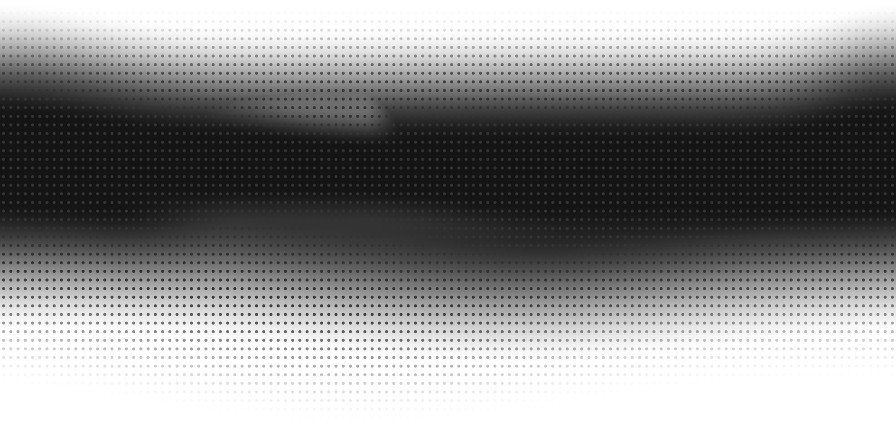
Write a Shadertoy shader that draws this background.

```glsl
// Soft black band across a white field, overlaid with a fading grid of small dots.
#define DOT_ROWS 52.0
#define DOT_COLUMNS 124.0
#define DOT_RADIUS 0.0034
#define DOT_TONE 0.20
#define BAND_TONE 0.08
#define TOP_SOFTNESS 0.13
#define BOTTOM_SOFTNESS 0.15
#define HAZE_TONE 0.43

float bump(float x, float center, float width) {
    float t = (x - center) / width;
    return exp(-t * t);
}

// Brightness of the smooth backdrop; p.y runs downward from the top edge.
float backdrop(vec2 p) {
    // Upper and lower borders of the band
    float topMid = 0.187 - 0.055 * (bump(p.x, 0.0, 0.16) + bump(p.x, 1.0, 0.10));
    float bottomMid = 0.595 + 0.078 * bump(p.x, 0.55, 0.32);
    float above = 1.0 - smoothstep(topMid - TOP_SOFTNESS, topMid + TOP_SOFTNESS, p.y);
    float below = smoothstep(bottomMid - BOTTOM_SOFTNESS, bottomMid + BOTTOM_SOFTNESS, p.y);
    float tone = mix(BAND_TONE, 1.0, max(above, below));

    // Grey wedge cut into the upper border
    float hazeEdge = mix(0.265, 0.295, smoothstep(0.2, 0.43, p.x));
    float haze = smoothstep(0.08, 0.36, p.x) * (1.0 - smoothstep(0.405, 0.46, p.x));
    haze *= 1.0 - smoothstep(hazeEdge - 0.05, hazeEdge + 0.035, p.y);
    tone = max(tone, mix(BAND_TONE, HAZE_TONE, haze));

    // Charcoal glow in the lower half of the band
    float rightward = smoothstep(0.40, 0.65, p.x);
    float glowEdge = mix(0.42, 0.46, rightward);
    float glow = mix(0.12, 0.06, rightward) * smoothstep(0.12, 0.27, p.x);
    glow *= 1.0 - 0.6 * smoothstep(0.8, 1.0, p.x);
    return tone + glow * smoothstep(glowEdge, glowEdge + 0.08, p.y) * (1.0 - below);
}

// Coverage of the regular dot grid; uv spans the canvas.
float dotGrid(vec2 uv) {
    vec2 count = vec2(DOT_COLUMNS, DOT_ROWS);
    vec2 cell = (fract(uv * count) - 0.5) / count;
    cell.x *= iResolution.x / iResolution.y;
    float pixel = 1.0 / iResolution.y;
    return 1.0 - smoothstep(-0.5, 0.5, (length(cell) - DOT_RADIUS) / pixel);
}

void mainImage(out vec4 fragColor, in vec2 fragCoord) {
    vec2 uv = fragCoord / iResolution.xy;
    vec2 p = vec2(uv.x, 1.0 - uv.y);
    float tone = backdrop(p);

    // Dots dissolve toward the top and bottom
    float fadeEnd = 0.85 + 0.10 * bump(p.x, 0.40, 0.30);
    float fade = smoothstep(0.01, 0.24, p.y) * (1.0 - smoothstep(fadeEnd - 0.30, fadeEnd, p.y));
    tone = mix(tone, DOT_TONE, dotGrid(uv) * fade);

    fragColor = vec4(vec3(tone), 1.0);
}
```
